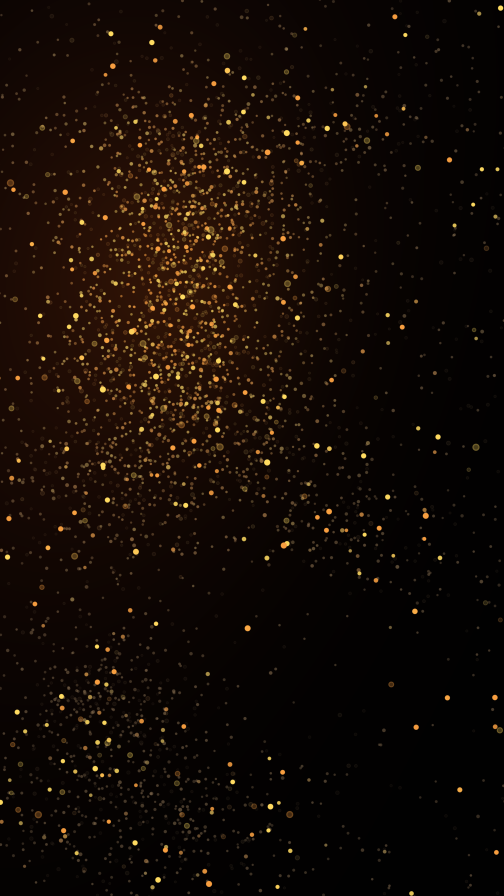
Give the GLSL for this background, as a WebGL 1 fragment shader.

```glsl
precision highp float;
// Golden dust drifting over a dark, warm-lit backdrop.
// Rotated jittered grids scatter round sparks, from fine grains to small discs;
// a field of soft blobs sets how likely a spark is at each place.

#define LAYERS 14
#define FINE_CELL 0.0115
#define COARSE_CELL 0.034
#define FINE_RADIUS 0.0014
#define COARSE_RADIUS 0.0030
#define FINE_DENSITY 0.72
#define COARSE_DENSITY 0.52
#define YELLOW vec3(1.0, 0.86, 0.38)
#define ORANGE vec3(0.97, 0.62, 0.25)
#define GREY_GOLD vec3(0.56, 0.46, 0.34)

uniform vec2 u_resolution;

vec3 hash3(vec2 p) {
  vec3 q = fract(p.xyx * vec3(0.1031, 0.1030, 0.0973));
  q += dot(q, q.yxz + 33.33);
  return fract((q.xxy + q.yzz) * q.zyx);
}

float valueNoise(vec2 p) {
  vec2 i = floor(p);
  vec2 f = fract(p);
  f = f * f * (3.0 - 2.0 * f);
  float low = mix(hash3(i).x, hash3(i + vec2(1.0, 0.0)).x, f.x);
  float high = mix(hash3(i + vec2(0.0, 1.0)).x, hash3(i + 1.0).x, f.x);
  return mix(low, high, f.y);
}

float blob(vec2 uv, vec2 center, vec2 radius) {
  vec2 d = (uv - center) / radius;
  return exp(-dot(d, d));
}

// Chance of a spark: a dense column, a tail to the right, a lower-left drift.
float dustDensity(vec2 uv) {
  float d = 0.90 * blob(uv, vec2(0.38, 0.73), vec2(0.18, 0.11));
  d += 0.45 * blob(uv, vec2(0.35, 0.58), vec2(0.22, 0.09));
  d += 0.38 * blob(uv, vec2(0.24, 0.47), vec2(0.17, 0.09));
  d += 0.24 * blob(uv, vec2(0.50, 0.86), vec2(0.32, 0.06));
  d += 0.50 * blob(uv, vec2(0.22, 0.22), vec2(0.13, 0.07));
  d += 0.38 * blob(uv, vec2(0.33, 0.09), vec2(0.23, 0.07));
  vec2 tail = uv + vec2(0.0, 0.42 * (uv.x - 0.62));
  d += 0.36 * blob(tail, vec2(0.62, 0.46), vec2(0.25, 0.07));
  d += 0.055;
  float emptyCorner = blob(uv, vec2(0.76, 0.23), vec2(0.25, 0.13));
  float clumps = 0.65 + 0.7 * valueNoise(uv * vec2(8.0, 13.0));
  return d * clumps * (1.0 - 0.85 * emptyCorner);
}

vec3 backdrop(vec2 uv) {
  vec3 color = vec3(0.004, 0.002, 0.002);
  color += vec3(0.085, 0.031, 0.008) * blob(uv, vec2(0.25, 0.70), vec2(0.42, 0.30));
  color += vec3(0.046, 0.016, 0.006) * blob(uv, vec2(0.0, 0.50), vec2(0.48, 0.42));
  color += vec3(0.070, 0.034, 0.008) * blob(uv, vec2(0.36, 0.69), vec2(0.20, 0.14));
  color += vec3(0.020, 0.008, 0.006) * blob(uv, vec2(0.45, 1.0), vec2(0.55, 0.35));
  return color;
}

// One grid of sparks; size runs from 0 (grains) to 1 (discs).
vec3 addSparks(vec3 color, vec2 p, float index, float size) {
  float cell = mix(FINE_CELL, COARSE_CELL, size * size);
  float angle = 0.4 + index * 1.37;
  mat2 turn = mat2(cos(angle), sin(angle), -sin(angle), cos(angle));
  vec2 grid = turn * p / cell + index * 7.31;
  vec2 id = floor(grid);
  vec3 place = hash3(id + 217.0 + index * 31.0);
  vec3 look = hash3(id + 541.0 + index * 17.0);

  // Spark position, turned back into canvas space
  vec2 spot = id + mix(vec2(0.2), vec2(0.8), place.xy);
  vec2 center = (spot - index * 7.31) * cell * turn;
  vec2 uv = center * vec2(u_resolution.y / u_resolution.x, 1.0);
  float chance = mix(FINE_DENSITY, COARSE_DENSITY, size) * dustDensity(uv);
  float present = step(place.z, chance);

  // Soft-edged disc; dim ones are wider and keep a brighter rim
  float dim = step(look.y, 0.3);
  float radius = mix(FINE_RADIUS, COARSE_RADIUS, size * size);
  radius *= mix(0.85, 1.15, look.x) * mix(1.0, 1.2, dim);
  float pixel = 0.7 / u_resolution.y;
  float dist = length(p - center);
  float disc = 1.0 - smoothstep(radius - pixel, radius + pixel, dist);
  float rim = mix(0.6, 1.0, smoothstep(0.4, 0.9, dist / radius));
  float opacity = mix(mix(0.35, 0.85, look.y), 1.0, smoothstep(0.4, 0.9, size));
  opacity *= mix(1.0, 0.45 * rim, dim);

  // Grains turn grey away from the warm core
  float warmth = blob(uv, vec2(0.34, 0.68), vec2(0.30, 0.24));
  vec3 gold = mix(YELLOW, ORANGE, smoothstep(0.3, 0.6, look.z));
  vec3 tint = mix(GREY_GOLD, gold, max(warmth, smoothstep(0.5, 0.8, size)));
  opacity *= mix(0.6, 1.0, max(warmth, smoothstep(0.4, 0.9, size)));
  return mix(color, tint, disc * opacity * present);
}

void main() {
  vec2 uv = gl_FragCoord.xy / u_resolution;
  vec2 p = gl_FragCoord.xy / u_resolution.y;
  vec3 color = backdrop(uv);
  for (int i = 0; i < LAYERS; i++) {
    float index = float(i);
    color = addSparks(color, p, index, index / float(LAYERS - 1));
  }
  gl_FragColor = vec4(color, 1.0);
}
```
